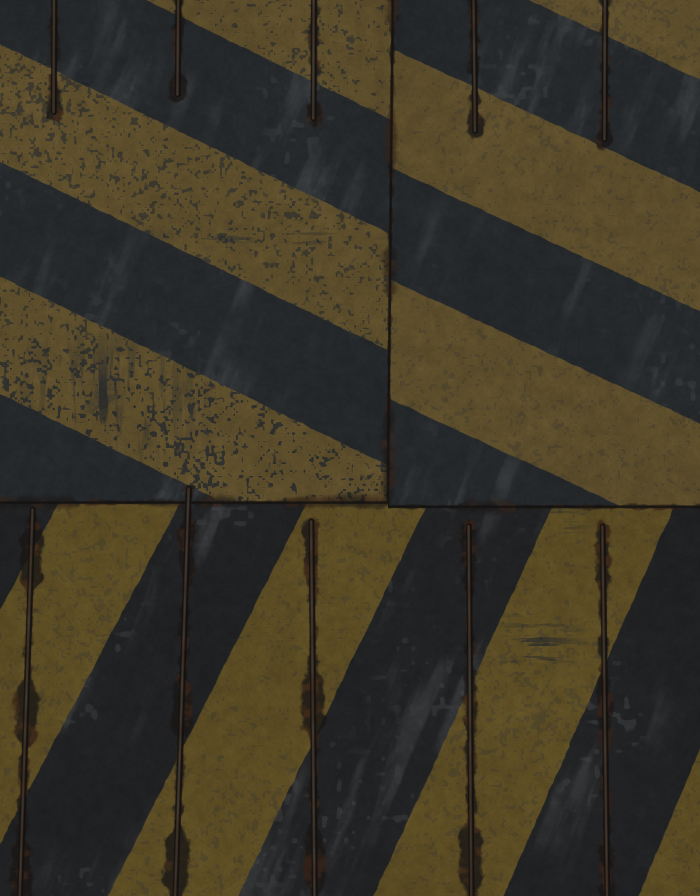
Give the GLSL for this texture, as a Shadertoy shader.

```glsl
// Worn steel panels painted with hazard stripes, with welded rods and rusty seams.

const float HEIGHT = 1.28;            // canvas height in canvas widths
const vec3 YELLOW_UPPER = vec3(0.365, 0.305, 0.170);
const vec3 YELLOW_LOWER = vec3(0.360, 0.300, 0.140);
const vec3 BLACK_UPPER = vec3(0.145, 0.157, 0.168);
const vec3 BLACK_LOWER = vec3(0.127, 0.130, 0.138);
const vec3 BARE_STEEL = vec3(0.250, 0.260, 0.260);
const vec3 GRIME = vec3(0.095, 0.085, 0.080);
const vec3 RUST = vec3(0.215, 0.130, 0.085);
const vec3 ROD_LIGHT = vec3(0.270, 0.235, 0.195);

// Stripe sets: start, period, slope, yellow share
const vec4 STRIPES_LEFT = vec4(0.063, 0.332, 0.487, 0.505);
const vec4 STRIPES_RIGHT = vec4(-0.190, 0.331, 0.464, 0.515);
const vec4 STRIPES_LOWER = vec4(0.083, 0.354, 0.560, 0.490);
const float LOWER_FAN = 0.126;        // how far the lower stripes spread

const float ROD_RADIUS = 0.0042;
const float WELD_SPACING = 0.225;
const float SEAM_RADIUS = 0.0018;
const int ROD_COUNT = 10;
const int UPPER_RODS = 5;
// Rod ends: upper x, upper y, lower x, lower y
const vec4 RODS[ROD_COUNT] = vec4[ROD_COUNT](
    vec4(0.078, -0.1, 0.077, 0.160), vec4(0.256, -0.1, 0.254, 0.135),
    vec4(0.449, -0.1, 0.448, 0.169), vec4(0.676, -0.1, 0.679, 0.187),
    vec4(0.865, -0.1, 0.864, 0.199), vec4(0.047, 0.728, 0.028, 1.3),
    vec4(0.270, 0.698, 0.250, 1.3), vec4(0.445, 0.745, 0.450, 1.3),
    vec4(0.670, 0.752, 0.674, 1.3), vec4(0.861, 0.752, 0.868, 1.3));

float hash(vec2 p) {
    vec3 q = fract(p.xyx * vec3(0.1031, 0.1030, 0.0973));
    q += dot(q, q.yzx + 33.33);
    return fract((q.x + q.y) * q.z);
}

float noise(vec2 p) {
    vec2 i = floor(p), f = fract(p);
    f = f * f * (3.0 - 2.0 * f);
    return mix(mix(hash(i), hash(i + vec2(1, 0)), f.x),
               mix(hash(i + vec2(0, 1)), hash(i + vec2(1, 1)), f.x), f.y);
}

float fbm(vec2 p) {
    float sum = 0.0, gain = 0.5;
    for (int i = 0; i < 4; i++) {
        sum += gain * noise(p);
        p = p * 2.03 + 17.3;
        gain *= 0.5;
    }
    return sum / 0.9375;
}

// Signed distance to the stripe edges, positive on yellow
float stripeDistance(float across, vec4 set) {
    float share = 0.5 * set.w;
    float phase = (across - set.x) / set.y - share;
    return (share - abs(fract(phase + 0.5) - 0.5)) * set.y * inversesqrt(1.0 + set.z * set.z);
}

// Soft elliptical mask
float spot(vec2 p, vec2 center, vec2 size) {
    vec2 d = (p - center) / size;
    return exp(-dot(d, d));
}

void mainImage(out vec4 fragColor, in vec2 fragCoord) {
    vec2 uv = fragCoord / iResolution.xy;
    vec2 p = vec2(uv.x, (1.0 - uv.y) * HEIGHT);    // y runs downward
    float aa = 0.8 / iResolution.x;
    float rough = fbm(p * 70.0) - 0.5;
    float cloud = fbm(p * 7.0);
    float fine = noise(p * 260.0);

    // Panels
    float seamX = mix(0.561, 0.554, p.y / 0.72);
    float seamY = p.x < seamX ? 0.718 : 0.724;
    bool lower = p.y > seamY;
    bool left = p.x < seamX;

    // Painted stripes
    vec4 set = left ? STRIPES_LEFT : STRIPES_RIGHT;
    float across = p.y - set.z * p.x;
    if (lower) {
        set = STRIPES_LOWER;
        float drop = p.y - 0.72;
        across = (p.x + set.z * drop) / (1.0 + LOWER_FAN * drop);
    }
    float paint = smoothstep(-aa, aa, stripeDistance(across, set) + rough * 0.003);
    vec3 yellow = lower ? YELLOW_LOWER : YELLOW_UPPER;
    vec3 black = lower ? BLACK_LOWER : BLACK_UPPER;

    // Pale smears, scratches and flecks on the black paint
    float smear = fbm(vec2(p.x * 38.0 + p.y * 14.0, p.y * 7.0));
    black += 0.07 * smoothstep(0.48, 0.8, smear) * smoothstep(0.35, 0.65, cloud);
    float fleck = smoothstep(0.72, 0.86, noise(p * 95.0 + 40.0)) * smoothstep(0.5, 0.7, cloud);
    black = mix(black, BARE_STEEL, 0.45 * fleck);

    // Chips and scuffs on the yellow paint
    float wear = !lower && left ? 0.65 + 0.35 * smoothstep(0.4, 0.7, p.y) : 0.28;
    float chips = smoothstep(0.58, 0.78, 0.6 * fine + 0.4 * noise(p * 110.0) + 0.25 * (cloud - 0.5));
    float level = smoothstep(0.48, 0.65, fbm(p * vec2(18.0, 150.0)));
    float upright = smoothstep(0.45, 0.65, fbm(p * vec2(95.0, 14.0)));
    float scuffs = level * (spot(p, vec2(0.77, 0.92), vec2(0.05, 0.04))
                 + 0.8 * spot(p, vec2(0.80, 0.745), vec2(0.03, 0.025))
                 + 0.7 * spot(p, vec2(0.38, 0.34), vec2(0.16, 0.012)));
    scuffs += upright * spot(p, vec2(0.16, 0.57), vec2(0.10, 0.07));
    scuffs += 0.8 * spot(p, vec2(0.148, 0.578), vec2(0.024, 0.035)) * smoothstep(0.35, 0.6, cloud + rough);
    yellow = mix(yellow, BLACK_UPPER, clamp(chips * wear + 0.7 * scuffs, 0.0, 0.85));
    vec3 color = mix(black, yellow, paint);
    color *= 1.0 + 0.12 * (cloud - 0.5) + 0.16 * rough + 0.08 * (fine - 0.5);

    // Seams between the panels
    float vertical = lower ? 1.0 : abs(p.x - seamX);
    float seam = min(vertical, abs(p.y - seamY));
    float rustAmount = smoothstep(0.48, 0.72, noise(p * 13.0 + 5.0));
    rustAmount += spot(p, vec2(0.46, 0.712), vec2(0.055, 0.02)) + spot(p, vec2(0.56, 0.2), vec2(0.02, 0.035));
    float stain = 1.0 - smoothstep(0.001, 0.004 + 0.011 * rustAmount, seam + rough * 0.008);
    color = mix(color, mix(GRIME, RUST, smoothstep(0.4, 0.7, fbm(p * 55.0))), 0.65 * stain);
    color = mix(color, GRIME * 0.8, 0.85 * (1.0 - smoothstep(SEAM_RADIUS - aa, SEAM_RADIUS + aa, seam)));

    // Welded rods with rusty weld patches
    for (int i = 0; i < ROD_COUNT; i++) {
        vec4 rod = RODS[i];
        float id = float(i);
        bool upper = i < UPPER_RODS;
        vec2 axis = rod.zw - rod.xy;
        float along = clamp(dot(p - rod.xy, axis) / dot(axis, axis), 0.0, 1.0);
        vec2 offset = p - rod.xy - axis * along;
        float d = length(offset);
        float weldStep = (p.y - 0.785) / WELD_SPACING + 0.12 * (hash(vec2(id, 3.0)) - 0.5);
        float weldCell = floor(weldStep + 0.5);
        float weld = 1.0 - smoothstep(0.12, 0.24, abs(weldStep - weldCell));
        weld *= 0.25 + 0.75 * hash(vec2(id * 3.1, weldCell + 8.0));
        if (upper) weld = 0.55 * (1.0 - smoothstep(0.01, 0.035, abs(p.y - rod.w)));
        float halo = 0.0055 + 0.012 * weld;
        float patchMask = 1.0 - smoothstep(halo - 0.003, halo + 0.003, d + rough * 0.014);
        vec3 weldColor = mix(GRIME, RUST, smoothstep(0.45, 0.7, fbm(p * 60.0 + id)));
        color = mix(color, weldColor, 0.8 * patchMask);
        float body = 1.0 - smoothstep(ROD_RADIUS - aa, ROD_RADIUS + aa, d);
        float shine = 1.0 - smoothstep(0.0004, 0.0030, length(offset + vec2(0.0006, 0.0)));
        vec3 metal = mix(GRIME * 0.75, mix(ROD_LIGHT, RUST, 0.6 * noise(p * vec2(20.0, 45.0))), shine);
        color = mix(color, metal, 0.9 * body);
    }
    fragColor = vec4(color, 1.0);
}
```
